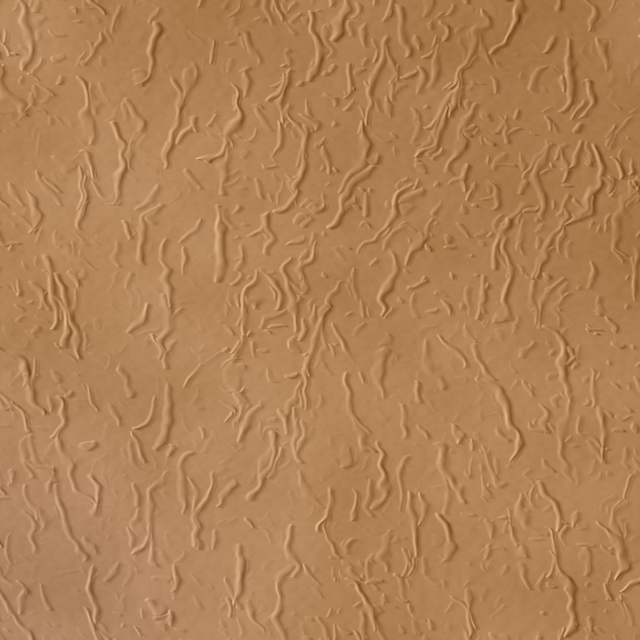
Write a WebGL 1 fragment shader that draws this texture.

```glsl
precision highp float;
// Ochre knockdown plaster wall: wavy raised ridges and crumbs lit from the upper left.
uniform vec2 u_resolution;

const vec3 OCHRE = vec3(0.630, 0.450, 0.265);
const vec3 SAND = vec3(0.742, 0.562, 0.395);
const vec3 HIGHLIGHT = vec3(0.24, 0.24, 0.24);
const vec3 SHADE = vec3(0.36, 0.36, 0.34);
const vec2 LIGHT_DIR = vec2(0.95, -0.31);

float hash(vec2 p) {
  return fract(sin(dot(p, vec2(127.1, 311.7))) * 43758.5453);
}

vec2 hash2(vec2 p) {
  return vec2(hash(p), hash(p + 57.3));
}

float noise(vec2 p) {
  vec2 i = floor(p);
  vec2 f = fract(p);
  f = f * f * (3.0 - 2.0 * f);
  float low = mix(hash(i), hash(i + vec2(1.0, 0.0)), f.x);
  float high = mix(hash(i + vec2(0.0, 1.0)), hash(i + 1.0), f.x);
  return mix(low, high, f.y);
}

vec2 noise2(vec2 p) {
  return vec2(noise(p), noise(p + 31.7)) - 0.5;
}

vec2 rotate(vec2 p, float angle) {
  float c = cos(angle);
  float s = sin(angle);
  return vec2(c * p.x - s * p.y, s * p.x + c * p.y);
}

// Height of scattered bent strokes, one per grid cell; sizes are in cells.
float strokes(vec2 p, float cells, vec2 lengths, float width,
              float spread, float density, float seed) {
  vec2 q = p * cells;
  vec2 home = floor(q);
  float height = 0.0;
  for (int y = -1; y <= 1; y++) {
    for (int x = -1; x <= 1; x++) {
      vec2 cell = home + vec2(float(x), float(y));
      vec2 center = cell + hash2(cell + seed);
      vec2 shape = hash2(cell + seed + 13.1);
      vec2 chance = hash2(cell + seed + 29.9);
      float lean = 1.1 * (noise(center / cells * 3.0 + 4.0) - 0.5);
      vec2 d = rotate(q - center, lean + (shape.x - 0.5) * spread);
      float halfLength = mix(lengths.x, lengths.y, shape.y);
      d.x += (chance.y - 0.5) * 1.3 * d.y * d.y;
      float along = abs(d.y) / halfLength;
      d.y -= clamp(d.y, -halfLength, halfLength);
      float thickness = width * (1.15 - 0.4 * min(along, 1.0));
      float ridge = 1.0 - smoothstep(0.0, thickness, length(d));
      float strength = step(chance.x, density) * mix(0.5, 1.0, chance.y);
      height = max(height, ridge * strength);
    }
  }
  return height;
}

// Plaster relief: long ridges, short ridges, crumbs and a faint uneven skin.
float relief(vec2 p) {
  vec2 w = p + 0.022 * noise2(p * 26.0) + 0.011 * noise2(p * 62.0);
  float uneven = mix(0.45, 1.15, noise(p * 52.0 + 9.0));
  float patches = smoothstep(0.3, 0.7, noise(p * 6.0 + 2.5));
  float longRidges = strokes(w, 10.0, vec2(0.3, 0.68), 0.078, 0.6, 0.8, 3.0);
  float shortRidges = strokes(w, 19.0, vec2(0.15, 0.6), 0.125, 1.3, 0.66, 41.0);
  float crumbs = strokes(w, 38.0, vec2(0.05, 0.45), 0.21, 2.6, 0.65, 83.0);
  float height = max(longRidges, 0.8 * shortRidges);
  height = max(height, crumbs * mix(0.2, 0.75, patches));
  return height * uneven + 0.14 * noise(p * 75.0);
}

// Wall colour: pale at the lower left, deeper ochre at the upper right, mottled.
vec3 wallColor(vec2 p) {
  float fade = 0.57 - 0.46 * (p.x - 0.5) - 0.28 * (p.y - 0.5);
  fade += 0.42 * (noise(p * 5.0) - 0.5) + 0.34 * (noise(p * 13.0 + 7.0) - 0.5);
  vec3 color = mix(OCHRE, SAND, clamp(fade, 0.0, 1.1));
  float corner = 1.0 - smoothstep(0.0, 0.6, length(p));
  return color + corner * vec3(-0.03, -0.012, 0.022);
}

void main() {
  vec2 p = gl_FragCoord.xy / min(u_resolution.x, u_resolution.y);
  vec2 stepDir = 0.0018 * LIGHT_DIR;

  // Slope toward the light, plus a short soft cast shadow.
  float behind = relief(p - stepDir);
  float ahead = relief(p + stepDir);
  float upwind = relief(p - 3.5 * stepDir);
  float slope = ahead - behind;
  float castShadow = max(upwind - ahead, 0.0);

  vec3 color = wallColor(p);
  color += HIGHLIGHT * max(slope, 0.0);
  color -= SHADE * (0.55 * max(-slope, 0.0) + 0.30 * castShadow);
  color += 0.02 * (noise(p * 170.0) - 0.5);
  gl_FragColor = vec4(color, 1.0);
}
```
